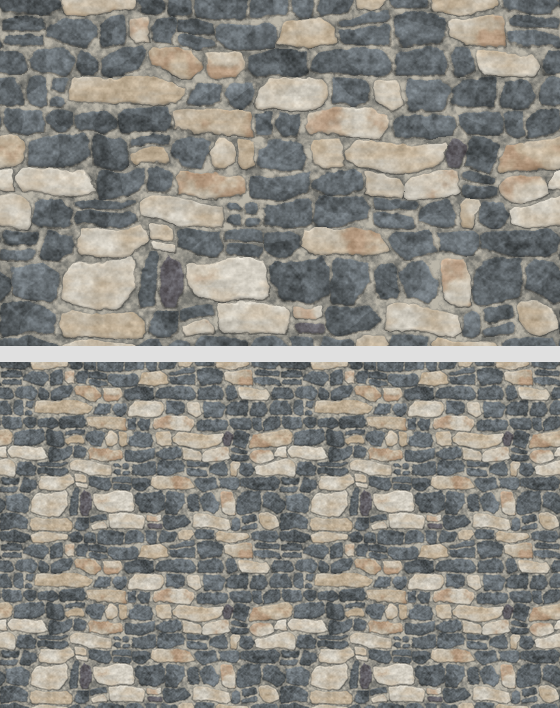
Top, the tile; bottom, the same tile 2 across and 2 down.
A WebGL 2 fragment shader for this texture:

```glsl
#version 300 es
precision highp float;
// Seamless rubble wall: dark basalt and pale sandstone in rough courses of mortar.

uniform vec2 u_resolution;
out vec4 fragColor;

const float COURSES = 11.0;
const float BAYS = 7.0;
const float QUARTER_PI = 0.785398;

float hash(vec2 p) {
    return fract(sin(dot(p, vec2(127.1, 311.7))) * 43758.5453);
}

// Whole-number wrap, safe against rounding in the division
vec2 wrap(vec2 i, vec2 count) {
    return i - count * floor((i + 0.5) / count);
}

// Value noise that wraps after a whole number of cells
float noise(vec2 p, vec2 period) {
    vec2 i = floor(p), f = fract(p);
    f = f * f * (3.0 - 2.0 * f);
    vec2 a = wrap(i, period), b = wrap(i + 1.0, period);
    return mix(mix(hash(a), hash(vec2(b.x, a.y)), f.x),
               mix(hash(vec2(a.x, b.y)), hash(b), f.x), f.y);
}

float fbm(vec2 uv, vec2 period) {
    float sum = 0.0, weight = 0.5;
    for (int i = 0; i < 4; i++) {
        sum += weight * noise(uv * period, period);
        period *= 2.0;
        weight *= 0.5;
    }
    return sum / 0.9375;
}

// Irregular division of a line: returns index, start and end of the span
float joint(float i, float count, float seed, float jitter) {
    return i + jitter * (hash(vec2(wrap(vec2(i), vec2(count)).x, seed)) - 0.5);
}

vec3 findSpan(float x, float count, float seed, float jitter) {
    float i = floor(x);
    if (x < joint(i, count, seed, jitter)) i -= 1.0;
    else if (x >= joint(i + 1.0, count, seed, jitter)) i += 1.0;
    return vec3(i, joint(i, count, seed, jitter), joint(i + 1.0, count, seed, jitter));
}

float smoothMax(float a, float b, float k) {
    float h = max(k - abs(a - b), 0.0) / k;
    return max(a, b) + h * h * k * 0.25;
}

// Box with tilted sides and randomly chipped corners
float stoneDistance(vec2 p, vec2 halfSize, vec2 id) {
    vec2 q = abs(p) - halfSize;
    float d = smoothMax(q.x, q.y, 0.006);
    for (int k = 0; k < 8; k++) {
        float r = hash(id + float(k) * 1.73 + 5.1);
        bool corner = (k & 1) == 1;
        float angle = float(k) * QUARTER_PI;
        vec2 axis = vec2(cos(angle), sin(angle));
        angle += (hash(id + float(k) * 2.31 + 9.7) - 0.5) * (corner ? 0.8 : 0.36);
        vec2 n = vec2(cos(angle), sin(angle));
        float reach = corner ? dot(abs(n), halfSize) - mix(0.05, 0.65, r) * min(halfSize.x, halfSize.y)
                             : dot(abs(axis), halfSize) - 0.003 * r;
        d = smoothMax(d, dot(p, n) - reach, 0.003);
    }
    return d;
}

vec3 basalt(vec2 p, vec2 id, float cloud, float grain, float speck) {
    float tone = 0.56 + 0.4 * (hash(id + 3.3) - 0.5) + 0.7 * (cloud - 0.5);
    tone += 1.5 * (grain - 0.5) + 0.45 * (speck - 0.5);
    float turn = 6.2832 * hash(id + 6.1);
    float facet = dot(p, vec2(cos(turn), sin(turn))) + 0.05 * (cloud - 0.5);
    tone += 0.26 * smoothstep(-0.002, 0.002, facet) - 0.13;
    vec3 c = mix(vec3(0.28, 0.30, 0.31), vec3(0.455, 0.485, 0.505), tone);
    return c + vec3(0.025, -0.01, -0.005) * step(0.95, hash(id + 8.4));
}

vec3 sandstone(vec2 id, float cloud, float strata, float grain, float speck) {
    float warm = clamp(0.15 + 0.75 * hash(id + 4.2) + 1.8 * (cloud - 0.5) + 0.9 * (strata - 0.5), 0.0, 1.0);
    vec3 c = mix(vec3(0.825, 0.805, 0.76), vec3(0.73, 0.665, 0.57), warm);
    float stain = smoothstep(0.5, 0.75, cloud) * step(0.65, hash(id + 2.6));
    c = mix(c, vec3(0.69, 0.56, 0.46), 0.6 * stain);
    return c + 0.2 * (grain - 0.5) + 0.16 * (strata - 0.5) + 0.05 * (speck - 0.5);
}

void main() {
    vec2 uv = gl_FragCoord.xy / u_resolution;
    vec2 scale = vec2(u_resolution.x / u_resolution.y, 1.0) / vec2(BAYS, COURSES);
    float cloud = fbm(uv, vec2(22.0, 14.0));
    float grain = fbm(uv + 0.37, vec2(90.0, 56.0));
    float strata = fbm(uv + 0.61, vec2(14.0, 62.0));
    float speck = noise(uv * vec2(260.0, 160.0), vec2(260.0, 160.0));

    // Uneven courses, each cut into bays; the border runs through mid-course
    vec2 warp = vec2(fbm(uv + 0.19, vec2(10.0, 9.0)), fbm(uv + 0.73, vec2(9.0, 6.0))) - 0.5;
    vec2 cell = (uv + warp * vec2(0.03, 0.065)) * vec2(BAYS, COURSES) + vec2(0.0, 0.5);
    vec3 course = findSpan(cell.y, COURSES, 1.7, 0.5);
    float row = wrap(course.xx, vec2(COURSES)).x;
    cell.x += BAYS * hash(vec2(row, 7.9));
    vec3 bay = findSpan(cell.x, BAYS, row + 20.3, 0.55);
    vec2 lo = vec2(bay.y, course.y), hi = vec2(bay.z, course.z);
    vec2 id = vec2(wrap(bay.xx, vec2(BAYS)).x, row);

    // Two or three wide stones per course; other bays are split once or twice
    bool wide = fract(id.x * 3.0 / BAYS + hash(vec2(row, 4.6))) < 0.34;
    if (!wide) {
        float middle = mix(lo.x, hi.x, mix(0.36, 0.64, hash(id + 1.1)));
        if (cell.x < middle) hi.x = middle; else { lo.x = middle; id += 0.37; }
        if (hash(id + 2.9) < 0.2) {
            float ledge = mix(lo.y, hi.y, mix(0.36, 0.64, hash(id + 3.8)));
            if (cell.y < ledge) hi.y = ledge; else { lo.y = ledge; id += 0.23; }
        }
    }
    vec2 p = (cell - 0.5 * (lo + hi)) * scale;
    vec2 halfSize = 0.5 * (hi - lo) * scale - 0.0035;
    float d = stoneDistance(p, halfSize, id) + 0.010 * (cloud - 0.5) + 0.012 * (grain - 0.5);

    // Mortar, shaded beneath each stone
    float side = clamp(p.y / halfSize.y, -1.0, 1.0);
    float lumps = clamp(0.5 + 1.7 * (grain - 0.5) + 1.2 * (cloud - 0.5) + 0.3 * (speck - 0.5), 0.0, 1.0);
    vec3 color = mix(vec3(0.45, 0.45, 0.43), vec3(0.73, 0.71, 0.66), lumps);
    color *= 1.0 - (0.22 - 0.16 * side) * (1.0 - smoothstep(0.0, 0.008, d));

    // Stone face with a lit upper rim
    bool pale = hash(id + 7.2) < (wide ? 0.94 : 0.11);
    vec3 face = pale ? sandstone(id, cloud, strata, grain, speck) : basalt(p, id, cloud, grain, speck);
    face *= 1.0 + (0.13 * side - 0.05) * smoothstep(-0.009, 0.0, d);
    float blur = 0.8 / u_resolution.y;
    color = mix(color, face, 1.0 - smoothstep(-blur, blur, d));
    fragColor = vec4(clamp(color, 0.0, 1.0), 1.0);
}
```
